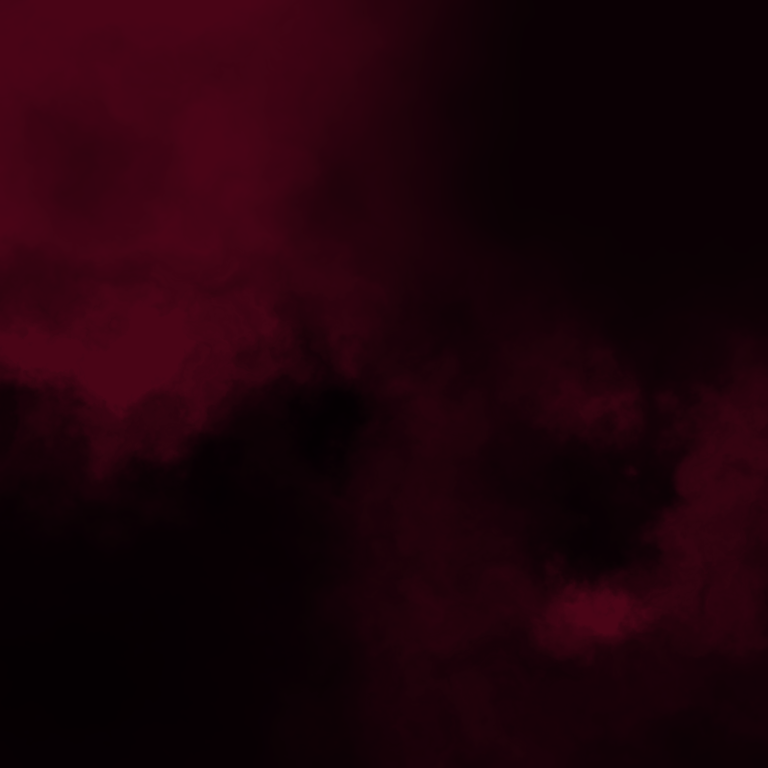
Give the GLSL for this background, as a WebGL 1 fragment shader.

```glsl
precision highp float;

uniform vec2 u_resolution;

const vec3 NIGHT = vec3(0.010, 0.000, 0.006);
const vec3 CRIMSON = vec3(0.285, 0.016, 0.088);
const float AMBIENT = 0.115;
const float WARP_BROAD = 0.13;
const float WARP_FINE = 0.12;
const float BROAD_SCALE = 5.0;
const float FINE_SCALE = 16.0;
const float GRAIN_SCALE = 11.0;
const float BILLOW_CONTRAST = 1.5;
const float CALM_DETAIL = 0.28;
const float ROUGHNESS = 0.56;
const int OCTAVES = 6;

float hash(vec2 p) {
  vec3 q = fract(vec3(p.xyx) * 0.1031);
  q += dot(q, q.yzx + 33.33);
  return fract((q.x + q.y) * q.z);
}

float noise(vec2 p) {
  vec2 cell = floor(p);
  vec2 f = fract(p);
  f = f * f * (3.0 - 2.0 * f);
  float low = mix(hash(cell), hash(cell + vec2(1.0, 0.0)), f.x);
  float high = mix(hash(cell + vec2(0.0, 1.0)), hash(cell + 1.0), f.x);
  return mix(low, high, f.y);
}

// Layered noise centred on zero
float fbm(vec2 p) {
  float sum = 0.0;
  float amplitude = 0.5;
  for (int i = 0; i < OCTAVES; i++) {
    sum += amplitude * (noise(p) - 0.5);
    p = mat2(1.6, 1.2, -1.2, 1.6) * p + 7.3;
    amplitude *= ROUGHNESS;
  }
  return sum;
}

vec2 drift(vec2 p) {
  return vec2(fbm(p), fbm(p + vec2(31.7, 12.4)));
}

// Soft elliptical patch, 1 at its centre
float puff(vec2 p, vec2 centre, vec2 radius) {
  vec2 d = (p - centre) / radius;
  return exp(-dot(d, d));
}

// Large bank of light in the upper left
float upperBank(vec2 p, vec2 q) {
  float across = 1.0 - smoothstep(0.27, 0.70, mix(p.x, q.x, 0.6));
  float rise = smoothstep(0.26, 0.54, q.y);
  return 0.84 * across * rise;
}

// Lit clouds on the right and the haze below the centre
float rightClouds(vec2 q) {
  float light = 0.28 * puff(q, vec2(0.60, 0.28), vec2(0.14, 0.24));
  light += 0.20 * puff(q, vec2(0.68, 0.55), vec2(0.14, 0.09));
  light += 0.52 * puff(q, vec2(0.79, 0.475), vec2(0.055, 0.06));
  light += 0.52 * puff(q, vec2(0.98, 0.43), vec2(0.13, 0.12));
  light += 0.62 * puff(q, vec2(0.79, 0.22), vec2(0.085, 0.065));
  light += 0.48 * puff(q, vec2(0.94, 0.27), vec2(0.14, 0.09));
  light += 0.14 * puff(q, vec2(0.85, 0.12), vec2(0.22, 0.12));
  light += 0.16 * puff(q, vec2(0.63, 0.06), vec2(0.15, 0.12));
  return light;
}

// Dark smoke that covers the light
float smoke(vec2 q) {
  float clear = 1.0 - 0.92 * puff(q, vec2(0.43, 0.46), vec2(0.10, 0.085));
  clear *= 1.0 - 0.85 * puff(q, vec2(0.33, 0.36), vec2(0.10, 0.08));
  clear *= 1.0 - 0.72 * puff(q, vec2(0.77, 0.33), vec2(0.085, 0.065));
  clear *= 1.0 - 0.62 * puff(q, vec2(0.87, 0.42), vec2(0.035, 0.09));
  clear *= 1.0 - 0.45 * puff(q, vec2(0.57, 0.56), vec2(0.08, 0.06));
  clear *= 1.0 - 0.30 * puff(q, vec2(0.43, 0.74), vec2(0.06, 0.08));
  clear *= 1.0 - 0.28 * puff(q, vec2(0.10, 0.76), vec2(0.06, 0.07));
  clear *= 1.0 - 0.24 * puff(q, vec2(0.04, 0.65), vec2(0.10, 0.035));
  clear *= 1.0 - 0.60 * puff(q, vec2(0.01, 0.43), vec2(0.07, 0.06));
  clear *= 1.0 - 0.70 * puff(q, vec2(0.10, 0.10), vec2(0.28, 0.22));
  return clear;
}

void main() {
  vec2 p = gl_FragCoord.xy / u_resolution;

  // Billowed coordinates, calmer towards the top
  float detail = mix(1.0, CALM_DETAIL, smoothstep(0.50, 0.74, p.y));
  vec2 q = p + WARP_BROAD * drift(p * BROAD_SCALE);
  q += WARP_FINE * detail * drift(p * FINE_SCALE);

  float light = upperBank(p, q) + rightClouds(q);
  float billow = fbm(q * GRAIN_SCALE + 4.0);
  light *= 1.0 + BILLOW_CONTRAST * detail * billow;
  light = (light + AMBIENT) * smoke(q);

  gl_FragColor = vec4(mix(NIGHT, CRIMSON, clamp(light, 0.0, 1.0)), 1.0);
}
```
